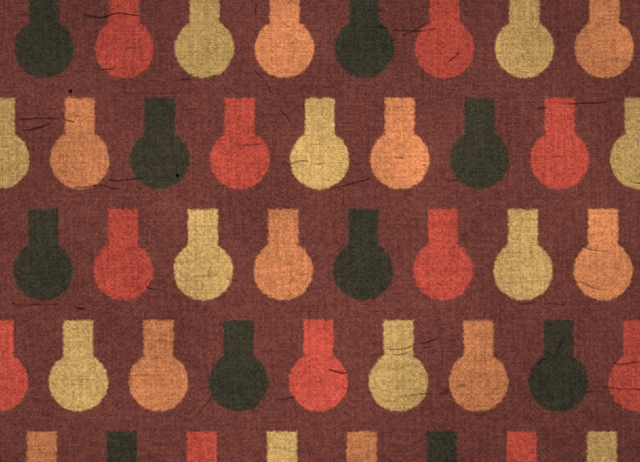
Give the GLSL for this pattern, as a WebGL 2 fragment shader.

```glsl
#version 300 es
precision highp float;
// Staggered rows of keyhole-like bulbs (disc plus square neck) on worn maroon cloth.
// Each bulb is the union of two distance functions in a repeated cell; layered
// noise adds weave, grain and stains, and a loop scatters fine creases.
uniform vec2 u_resolution;
out vec4 outColor;

float hash(vec2 p) {
  return fract(sin(dot(p, vec2(127.1, 311.7))) * 43758.5453);
}

float noise(vec2 p) {
  vec2 i = floor(p), f = fract(p);
  f = f * f * (3.0 - 2.0 * f);
  return mix(mix(hash(i), hash(i + vec2(1, 0)), f.x),
             mix(hash(i + vec2(0, 1)), hash(i + vec2(1, 1)), f.x), f.y);
}

float fbm(vec2 p) {
  float sum = 0.0, amp = 0.5;
  for (int i = 0; i < 4; i++) {
    sum += amp * noise(p);
    p = p * 2.03 + 17.3;
    amp *= 0.5;
  }
  return sum / 0.9375;
}

float bulbDistance(vec2 p) {
  vec2 neck = abs(p - vec2(0.0, 0.385)) - vec2(0.187, 0.385);
  float box = length(max(neck, 0.0)) + min(max(neck.x, neck.y), 0.0);
  return min(length(p) - 0.37, box);
}

float segmentDistance(vec2 p, vec2 a, vec2 d) {
  return length(p - a - d * clamp(dot(p - a, d) / dot(d, d), 0.0, 1.0));
}

vec3 bulbColor(int i) {
  if (i == 0) return vec3(0.225, 0.208, 0.162);  // charcoal
  if (i == 1) return vec3(0.72, 0.295, 0.24);    // red
  if (i == 2) return vec3(0.74, 0.59, 0.36);     // straw
  return vec3(0.775, 0.48, 0.31);                // orange
}

// Creases: short wavering lines, mostly near horizontal
float creases(vec2 p, float height) {
  vec2 warped = p + 0.12 * (vec2(noise(p * 4.0), noise(p * 4.0 + 31.0)) - 0.5);
  float ink = 0.0;
  for (int i = 0; i < 36; i++) {
    float n = float(i);
    vec2 start = vec2(8.0, height) * vec2(hash(vec2(n, 1.7)), hash(vec2(n, 5.3)));
    float turn = hash(vec2(n, 9.1)) - 0.5;
    float angle = i % 3 == 0 ? turn * 3.0 : turn * 0.35;
    vec2 along = (0.2 + 0.7 * hash(vec2(n, 3.9))) * vec2(cos(angle), sin(angle));
    float d = segmentDistance(warped, start, along);
    ink = max(ink, (0.4 + 0.6 * hash(vec2(n, 7.7))) * smoothstep(0.02, 0.003, d));
  }
  return ink * smoothstep(0.2, 0.6, noise(p * 9.0));
}

void main() {
  // Eight columns across; depth is measured down from the top edge
  vec2 p = gl_FragCoord.xy / u_resolution.x * 8.0;
  float height = 8.0 * u_resolution.y / u_resolution.x;
  float pixel = 8.0 / u_resolution.x;
  float depth = height - p.y;

  // Row and column of the nearest bulb, odd rows shifted by half a column
  float row = floor((depth + 0.296) / 1.39);
  float x = p.x + 0.008 * row - (mod(row, 2.0) < 0.5 ? 0.555 : 0.005);
  float column = floor(x + 0.5);
  vec2 local = vec2(x - column, 0.604 + 1.39 * row - depth);

  // Each row starts at another colour of the cycle
  int rowStart[5] = int[5](0, 2, 0, 1, 3);
  vec3 paint = bulbColor((int(column) + rowStart[int(row) % 5] + 4) % 4);
  paint *= 0.94 + 0.12 * hash(vec2(column, row) + 4.6);

  // Slightly frayed print edge over the ground
  vec3 ground = vec3(0.425, 0.232, 0.202);
  float d = bulbDistance(local) + 0.022 * (noise(p * 28.0) - 0.5);
  float soft = pixel + 0.008;
  vec3 color = mix(ground, paint, smoothstep(soft, -soft, d));

  // Weave of thin threads, cloth grain and broad stains
  float weave = noise(p * vec2(5.0, 46.0)) + noise(p * vec2(46.0, 5.0)) - 1.0;
  float grain = noise(p * 38.0) + 0.7 * hash(floor(p * 64.0)) - 0.85;
  float stain = fbm(p * 1.3 + 6.0) - 0.5;
  color *= 1.0 + 0.09 * weave + 0.16 * grain + 0.22 * stain;
  color += 0.025 * grain;

  // Dark thread breaks and creases
  float breaks = smoothstep(0.8, 0.95, noise(p * vec2(3.0, 34.0) + 50.0))
               + smoothstep(0.85, 0.97, noise(p * vec2(34.0, 3.0) + 90.0));
  color *= 1.0 - 0.14 * breaks * noise(p * 6.0);
  color *= 1.0 - 0.42 * creases(p, height);

  // A few dark specks
  vec2 speckCell = floor(p * 1.6);
  vec2 speckAt = 0.2 + 0.6 * vec2(hash(speckCell + 2.0), hash(speckCell + 8.0));
  float speck = smoothstep(0.05, 0.02, length(fract(p * 1.6) - speckAt));
  color *= 1.0 - 0.7 * speck * step(0.95, hash(speckCell + 13.0));

  // Gentle darkening toward the corners
  vec2 uv = gl_FragCoord.xy / u_resolution - 0.5;
  color *= 1.04 - 0.28 * dot(uv, uv);
  outColor = vec4(clamp(color, 0.0, 1.0), 1.0);
}
```
